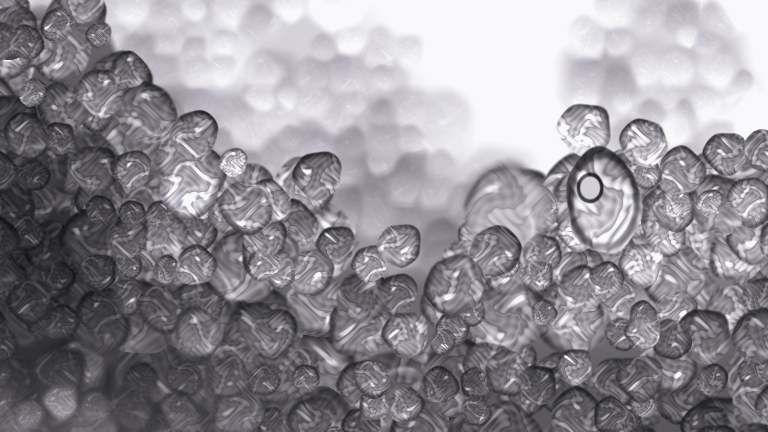
Write a Shadertoy shader that draws this texture.

```glsl
vec2 hash2(vec2 c) {
    return fract(sin(vec2(dot(c, vec2(127.1, 311.7)), dot(c, vec2(269.5, 183.3)))) * 43758.5);
}

float blob(vec2 p, vec2 centre, vec2 size) {
    vec2 q = (p - centre) / size;
    return exp(-dot(q, q));
}

// Skyline of the sharp heap
float ridge(float x) {
    return 1.04 - .36 * smoothstep(.2, .4, x) - .08 * smoothstep(.5, .62, x)
        - .18 * smoothstep(.74, .86, x) + .14 * smoothstep(1.03, 1.17, x)
        + .07 * smoothstep(1.28, 1.36, x);
}

// Blurred heaps behind: x is the left slope, y the right mound
vec2 farHeaps(vec2 p) {
    float slope = 1. - smoothstep(-.13, .13, p.x - .79 - .7 * (1. - p.y));
    float mound = 1. - smoothstep(.75, 1.1, length((p - vec2(1.53, .84)) / vec2(.21, .28)));
    return vec2(slope, mound);
}

float farLight(vec2 p) {
    vec2 heap = farHeaps(p);
    float shadow = mix(.4, .18, smoothstep(.45, .9, p.y)) + .14 * blob(p, vec2(.35, .82), vec2(.13, .15));
    return .99 - heap.x * shadow - heap.y * .2;
}

float nearLight(vec2 p) {
    float light = .5 - .07 * (1. - smoothstep(0., .4, p.y));
    light -= .28 * blob(p, vec2(.06, .45), vec2(.32, .3));
    light -= .12 * blob(p, vec2(.2, .1), vec2(.3, .2));
    light += .2 * blob(p, vec2(.47, .6), vec2(.2, .17));
    light += .18 * blob(p, vec2(1.42, .46), vec2(.4, .2));
    light += .14 * blob(p, vec2(.88, .15), vec2(.1, .08));
    light += .4 * blob(p, vec2(.13, .03), vec2(.07, .05));
    light += .25 * blob(p, vec2(.19, .18), vec2(.06, .03));
    return max(light, .15);
}

// One glassy bead in unit coordinates: shade and coverage
vec2 bead(vec2 n, float light, float seed, float soft) {
    float crisp = clamp(1.15 - soft * 3.2, .1, 1.);
    float d = length(n + .07 * sin(n.yx * 4. + seed * 50.));
    vec2 w = n + .2 * sin(n.yx * 4. + seed * vec2(40., 63.));
    float ripple = sin(w.x * 5. + seed * 30. + 2. * sin(w.y * 4. + seed * 17.));
    float speckle = sin(w.x * 13. + 2. * ripple) * sin(w.y * 15. + seed * 25.);
    float angle = seed * 44.;
    vec2 side = vec2(cos(angle), sin(angle));

    // Inverted backlight, refraction folds and dark rim
    float shade = light * (1.04 - .2 * n.y + crisp * (.14 * ripple + .15 * speckle));
    float fold = (ripple + .4 * speckle - .3) * 2.8;
    shade *= 1. - .28 * crisp * exp(-fold * fold);
    shade *= 1. - crisp * (.3 + .27 * dot(n, side)) * smoothstep(.68, .96, d);

    // Inner crescent and glints
    float arc = (length(w) - .72) * 13.;
    float crescent = exp(-arc * arc) * smoothstep(-.1, .8, dot(n, -side));
    float glint = 1. - smoothstep(.07, .24, length((w - side * .42) * vec2(1., 1.7)));
    glint += .6 - .6 * smoothstep(.05, .16, length(w + side.yx * .5));
    shade += crisp * (.1 + .85 * light) * (.4 * crescent + .75 * glint);
    return vec2(shade, 1. - smoothstep(1. - soft, 1. + soft, d));
}

// Jittered cells of overlapping beads
vec2 pile(vec2 p, float size, float seed, float density, float blur, bool isNear) {
    vec2 shift = vec2(seed * 3.37, seed * 5.71);
    vec2 q = p / size + shift;
    float total = 1e-5, shade = 0., cover = 0.;
    for (int j = -1; j <= 1; j++)
    for (int i = -1; i <= 1; i++) {
        vec2 cell = floor(q) + vec2(i, j);
        vec2 h = hash2(cell + seed * 17.), k = hash2(cell + seed * 31. + 91.);
        vec2 centre = cell + .2 + .6 * h;
        vec2 place = (centre - shift) * size;
        float radius = mix(.36, .72, k.x);
        vec2 heap = farHeaps(place);
        float present = isNear ? step(place.y, ridge(place.x) - .02)
                               : step(.1 + .4 * k.y, max(heap.x, heap.y));
        present *= step(h.x, density);
        float light = isNear ? nearLight(place) : farLight(place);
        vec2 n = (q - centre) / radius;
        float soft = max(blur, 1.2 / (radius * size * iResolution.y));
        vec2 b = bead(n, light * mix(.8, 1.2, h.y), k.x + k.y, soft);
        b.y *= present;
        float weight = b.y * exp((isNear ? 8. : 3.) * k.y + 2. * (1. - dot(n, n)));
        shade += b.x * weight;
        total += weight;
        cover = max(cover, b.y);
    }
    return vec2(shade / total, cover);
}

void mainImage(out vec4 fragColor, in vec2 fragCoord) {
    vec2 p = fragCoord / iResolution.y;
    p.x *= 16. / 9. * iResolution.y / iResolution.x;

    // Bright sky and out-of-focus heaps
    float v = farLight(p);
    for (int i = 0; i < 2; i++) {
        vec2 haze = pile(p, .13 - .06 * float(i), 7. + float(i), .9, .34, false);
        v = mix(v, haze.x, haze.y * .6);
    }

    // Sharp heap, softer toward the lower left
    float blur = .06 + .2 * (1. - smoothstep(0., .4, p.y)) * (1. - smoothstep(.2, .9, p.x));
    v = mix(v, nearLight(p) * .85, 1. - smoothstep(-.09, -.03, p.y - ridge(p.x)));
    for (int i = 0; i < 4; i++) {
        float layer = float(i);
        vec2 b = pile(p, .145 - .022 * layer, 1. + layer, .95 - .17 * layer, blur, true);
        v = mix(v, b.x, b.y * .94);
    }

    // Prominent beads: centre, radius, light
    vec4 large[12] = vec4[12](
        vec4(1.17, .52, .1, .66), vec4(1.146, .417, .06, .54), vec4(1.053, .34, .07, .55),
        vec4(.45, .69, .055, .55), vec4(.44, .56, .068, .78), vec4(.736, .595, .056, .52),
        vec4(.926, .433, .05, .62), vec4(1.68, .645, .05, .55), vec4(1.354, .7, .062, .8),
        vec4(.57, .52, .062, .6), vec4(1.49, .67, .055, .72), vec4(1.77, .65, .05, .55));
    for (int i = 0; i < 12; i++) {
        vec4 g = large[i];
        vec2 b = bead((p - g.xy) / g.z, g.w, .37 * float(i) + .2, i == 0 ? .2 : .05);
        v = mix(v, b.x, b.y);
    }

    // Tall clear bead with a bubble
    vec2 n = (p - vec2(1.397, .535)) / vec2(.087, .122);
    vec2 tall = bead(n, .76, .62, .03);
    tall.x *= 1. - .4 * (1. - smoothstep(.02, .13, abs(length(n) - .88)));
    float bubble = length((p - vec2(1.366, .565)) / vec2(.027, .031));
    tall.x = mix(tall.x, .8, 1. - smoothstep(.8, 1., bubble));
    tall.x *= 1. - .7 * (1. - smoothstep(.05, .24, abs(bubble - 1.)));
    v = mix(v, tall.x, tall.y);

    // Contrast curve and cool violet tint
    v = clamp(v, .05, 1.);
    v = min(mix(v, smoothstep(0., 1., v), .25), .975);
    vec3 tint = mix(vec3(1., .975, 1.03), vec3(1., 1., 1.01), smoothstep(.7, 1., v));
    fragColor = vec4(v * tint, 1.);
}
```
